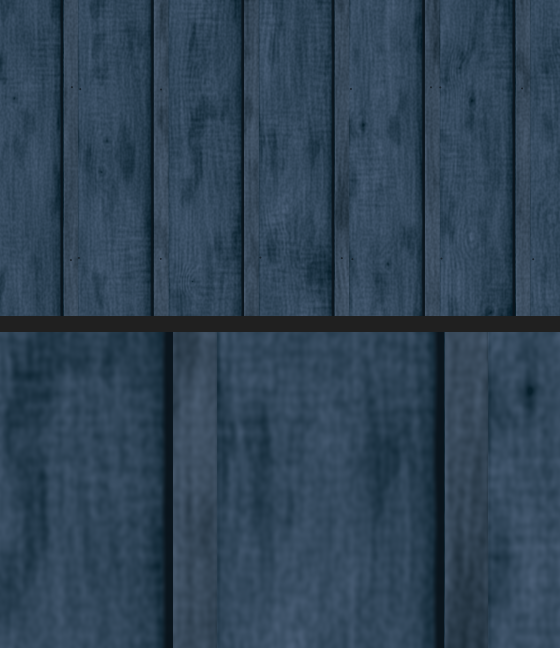
Top: the whole. Bottom: its middle third, enlarged.
Reproduce this texture procedurally as a WebGL 1 fragment shader.

```glsl
precision highp float;
// Blue-stained board-and-batten timber wall with grain, saw marks, knots and nail holes.

uniform vec2 u_resolution;

float hash(vec2 p) {
  vec3 q = fract(p.xyx * 0.1031);
  q += dot(q, q.yzx + 33.33);
  return fract((q.x + q.y) * q.z);
}

float corner(vec2 cell, vec2 offset) {
  float angle = 6.2832 * hash(cell);
  return dot(vec2(cos(angle), sin(angle)), offset);
}

// Gradient noise, roughly -0.7 to 0.7
float noise(vec2 p) {
  vec2 i = floor(p), f = fract(p), e = vec2(1.0, 0.0);
  vec2 w = f * f * f * (f * (f * 6.0 - 15.0) + 10.0);
  return mix(mix(corner(i, f), corner(i + e, f - e), w.x),
             mix(corner(i + e.yx, f - e.yx), corner(i + 1.0, f - 1.0), w.x), w.y);
}

float fbm(vec2 p) {
  return noise(p) + 0.5 * noise(p * 2.1 + 17.3) + 0.25 * noise(p * 4.3 + 41.7);
}

// x: bend of the grain lines, y: change of tone
vec2 knots(vec2 p, float board) {
  vec2 sum = vec2(0.0);
  for (int i = 0; i < 4; i++) {
    vec2 key = vec2(board * 5.0 + 61.0, float(i) * 3.0 + 7.0);
    vec2 center = vec2(0.08 + 0.16 * hash(key), (float(i) + hash(key + 0.37)) / 4.0);
    float size = mix(0.014, 0.038, hash(key + 0.71));
    float present = step(0.45, hash(key + 1.53));
    vec2 d = (p - center) / size;
    d += 0.35 * vec2(noise(p * 30.0 + key), noise(p * 30.0 - key));
    float r = length(d * vec2(1.0, 0.8));
    float pale = mix(-0.2, 0.24, hash(key + 2.19));
    float core = exp(-9.0 * dot(d, d)) * step(size, 0.027);
    float rings = 0.14 * sin(r * 9.0) * exp(-r * r);
    float smear = exp(-dot(d * vec2(0.6, 0.35), d * vec2(0.6, 0.35)));
    sum += present * vec2(2.6 * exp(-0.22 * r * r),
                          pale * exp(-r * r) + rings - 0.75 * core - 0.1 * smear);
  }
  return sum;
}

float nailHoles(vec2 p, float board) {
  float holes = 0.0;
  for (int i = 0; i < 4; i++) {
    float column = mod(float(i), 2.0), row = floor(float(i) / 2.0);
    vec2 key = vec2(board + 31.0, float(i) + 5.0);
    vec2 center = vec2(0.022 + 0.029 * column, 0.18 + 0.54 * row);
    center += 0.01 * (vec2(hash(key), hash(key + 0.5)) - 0.5);
    holes += step(0.3, hash(key + 1.7)) * (1.0 - smoothstep(0.001, 0.005, distance(p, center)));
  }
  return min(holes, 1.0);
}

void main() {
  vec2 p = gl_FragCoord.xy / u_resolution.y;
  float pixel = 1.0 / u_resolution.y;

  // Repeat: each unit starts at the left edge of a batten
  const float pitch = 0.2861;
  float s = (p.x - 0.2014) / pitch;
  float board = floor(s);
  float x = fract(s) * pitch;
  float y = p.y;
  float batten = 1.0 - smoothstep(0.046 - pixel, 0.046 + pixel, x);
  float piece = board * 2.0 + step(x, 0.046);
  vec2 seed = vec2(piece * 13.7 + 90.0, piece * 7.3 + 50.0);
  vec2 knot = knots(vec2(x, y), board) * (1.0 - batten);

  // Stain: tone of each piece, soft blotches and streaks
  float tone = 0.69 + 0.12 * (hash(seed) - 0.5);
  tone += 0.27 * fbm(vec2(x * 9.0, y * 3.2) + seed);
  tone += 0.18 * fbm(vec2(x * 32.0, y * 2.0) + seed.yx);
  tone -= 0.35 * smoothstep(0.12, 0.55, fbm(vec2(x * 14.0, y * 5.0) - seed));

  // Growth rings curve around the knots
  float warp = 4.0 * noise(vec2(x * 7.0, y * 1.4) + seed) + 0.5 * noise(vec2(x * 30.0, y * 9.0));
  float lines = sin(6.2832 * (x * 48.0 + warp + knot.x));
  float figure = mix(0.02, 0.11, hash(seed + 3.1));
  tone += figure * lines * (0.7 + noise(vec2(x * 11.0, y * 5.0) + seed)) + knot.y;

  // Saw marks across, fibres along, and rough paint
  float sawn = smoothstep(-0.25, 0.4, noise(vec2(x * 6.0, y * 3.0) + seed * 1.3));
  tone += 0.30 * sawn * (1.0 - 0.6 * batten) * noise(vec2(x * 16.0, y * 88.0) + seed);
  tone += 0.20 * noise(vec2(x * 115.0, y * 11.0) + seed);
  tone += 0.24 * noise(vec2(x * 125.0, y * 95.0) + seed);

  // Shade toward the next batten and a worn rim on this one
  tone -= 0.12 * smoothstep(0.14, 0.25, x) + 0.45 * smoothstep(0.245, 0.277, x);
  tone += 0.12 * (1.0 - smoothstep(0.001, 0.006, x));
  tone -= 0.22 * (1.0 - smoothstep(0.0, 0.004, abs(x - 0.047)));

  vec3 color = mix(vec3(0.09, 0.18, 0.24), vec3(0.27, 0.35, 0.44), clamp(tone, -0.35, 1.25));
  vec3 grey = vec3(dot(color, vec3(0.3, 0.5, 0.2))) * vec3(0.86, 1.03, 1.22);
  color = mix(color, grey, 0.4 * batten);

  // Nail holes and the dark gap left of each batten
  color = mix(color, vec3(0.07, 0.10, 0.13), 0.8 * nailHoles(vec2(x, y), board));
  float wobble = 0.002 * noise(vec2(board * 9.0, y * 12.0));
  float gap = smoothstep(0.272, 0.280, x + wobble) * (1.0 - smoothstep(pitch - pixel, pitch, x));
  color = mix(color, vec3(0.035, 0.075, 0.105), 0.95 * gap);

  gl_FragColor = vec4(color, 1.0);
}
```
